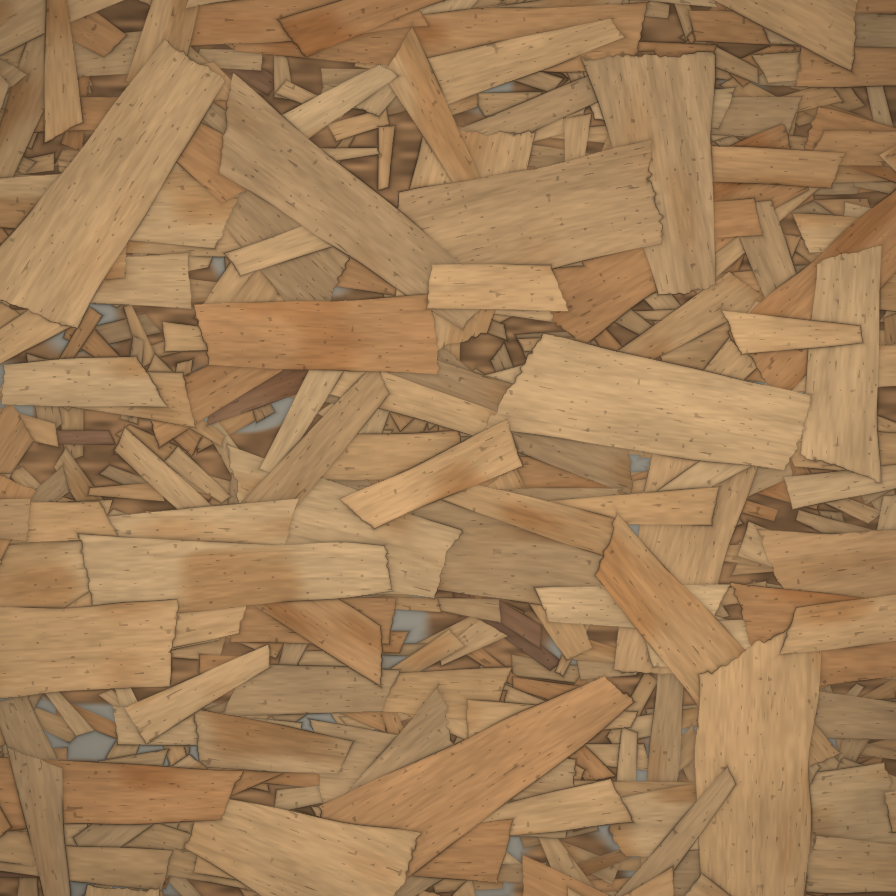
Give the GLSL for this texture, as a WebGL 1 fragment shader.

```glsl
precision highp float;
// Oriented strand board: overlapping pressed wood flakes with grain, stains and fine seams.
uniform vec2 u_resolution;

const vec3 HONEY = vec3(0.760, 0.590, 0.405);
const vec3 PALE  = vec3(0.790, 0.650, 0.475);
const vec3 RUST  = vec3(0.700, 0.505, 0.330);
const vec3 DRAB  = vec3(0.680, 0.550, 0.400);
const vec3 BARK  = vec3(0.480, 0.345, 0.265);
const vec3 BED   = vec3(0.600, 0.450, 0.310);
const vec3 GLUE  = vec3(0.660, 0.630, 0.570);
// Flake kinds: cell size, half length, half width, presence
const vec4 BROAD    = vec4(0.225, 0.180, 0.066, 0.75);
const vec4 STRIP    = vec4(0.130, 0.110, 0.028, 0.18);
const vec4 SPLINTER = vec4(0.060, 0.048, 0.013, 0.90);
const float SEAM_WIDTH = 0.0011;
const float SEAM_DARKNESS = 0.42;
const float SHADOW_REACH = 0.0035;
const float SHADOW_DARKNESS = 0.14;
const float DEPTH_DARKNESS = 0.022; // per layer
const float GRAIN_CONTRAST = 0.20;
const float STAIN_AMOUNT = 0.70;
const float VIGNETTE = 0.22;
const float JITTER = 0.35;      // flake centre offset, in cells
const float FLAKE_REACH = 1.15; // largest flake radius, in cells

float hash(vec2 p) {
  vec3 q = fract(p.xyx * 0.1031);
  q += dot(q, q.yzx + 33.33);
  return fract((q.x + q.y) * q.z);
}

vec4 hash4(vec2 p) {
  vec4 q = fract(p.xyxy * vec4(0.1031, 0.1030, 0.0973, 0.1099));
  q += dot(q, q.wzxy + 33.33);
  return fract((q.xxyz + q.yzzw) * q.zywx);
}

float noise(vec2 p) {
  vec2 i = floor(p), f = fract(p);
  f = f * f * (3.0 - 2.0 * f);
  return mix(mix(hash(i), hash(i + vec2(1.0, 0.0)), f.x),
             mix(hash(i + vec2(0.0, 1.0)), hash(i + 1.0), f.x), f.y);
}

// Strips and broad flakes alternate above two layers of splinters.
vec4 layerKind(float layer) {
  if (layer > 4.5) return SPLINTER;
  if (mod(layer, 2.0) > 0.5) return BROAD;
  return vec4(STRIP.xyz, STRIP.w * (layer + 1.0));
}

// Tapered strip with slanted, ragged ends; negative inside.
float flakeDistance(vec2 q, vec2 extent, vec4 r, vec2 rough) {
  float taper = 1.0 + 0.9 * (r.z - 0.5) * q.x / extent.x;
  float slant = 1.2 * ((q.x > 0.0 ? r.x : r.y) - 0.5);
  float side = abs(q.y) - extent.y * (taper + rough.x);
  float tip = abs(q.x) + q.y * slant - extent.x + rough.y * extent.y;
  return max(side, tip / sqrt(1.0 + slant * slant));
}

// Wood colour of one flake; q.x runs along the grain.
vec3 woodColor(vec2 q, vec2 id) {
  vec4 r = hash4(id * 1.7 + 90.0);
  vec3 tone = mix(HONEY, PALE, r.y);
  tone = mix(tone, RUST, smoothstep(0.74, 0.96, r.x) * 0.85);
  tone = mix(tone, DRAB, (1.0 - smoothstep(0.10, 0.28, r.x)) * 0.85);
  tone = mix(tone, BARK, step(0.988, r.z) * 0.7);
  q += r.zw * 20.0;
  q.y += 0.012 * noise(q * vec2(5.0, 9.0));
  float blotch = noise(q * vec2(14.0, 30.0));
  float streak = noise(q * vec2(9.0, 150.0));
  float fibre = noise(q * vec2(70.0, 400.0));
  float grain = 0.6 * blotch + 0.4 * streak + 0.5 * fibre - 0.75;
  float ring = 1.0 - smoothstep(0.0, 0.08, abs(noise(q * vec2(4.0, 60.0)) - 0.5));
  float pore = smoothstep(0.86, 0.98, noise(q * vec2(130.0, 280.0)));
  float stain = smoothstep(0.55, 0.92, noise(q * vec2(13.0, 28.0) + 7.0)) * r.w;
  tone = mix(tone, tone * vec3(0.82, 0.70, 0.58), stain * STAIN_AMOUNT);
  return tone * (1.0 + GRAIN_CONTRAST * grain - 0.04 * ring - 0.20 * pore);
}

void main() {
  vec2 p = gl_FragCoord.xy / u_resolution.y;
  float pixel = 1.0 / u_resolution.y;
  // Edge roughness and seam wear, shared by all flakes
  vec2 rough = vec2(0.20 * (noise(p * 13.0) - 0.5),
                    0.14 * (noise(p * 50.0) + 0.6 * noise(p * 190.0) - 0.8));
  float wear = SEAM_DARKNESS * mix(0.15, 1.0, smoothstep(0.2, 0.8, noise(p * 24.0)));
  // Search from the top layer down; keep two flakes so edges can blend
  vec4 front = vec4(0.0), back = vec4(0.0); // local position, flake id
  float frontCover = 0.0, backCover = 0.0;
  float seam = 0.0, shadow = 0.0, depth = 0.0;
  for (int n = 0; n < 7; n++) {
    if (frontCover > 0.99 || backCover > 0.0) break;
    depth = float(n);
    vec4 kind = layerKind(depth);
    vec2 home = floor(p / kind.x);
    for (int k = 0; k < 9; k++) {
      if (frontCover > 0.99 || backCover > 0.0) break;
      vec2 cell = home + vec2(mod(float(k), 3.0), floor((float(k) + 0.5) / 3.0)) - 1.0;
      vec2 id = cell + 17.3 * depth + 40.0;
      vec4 place = hash4(id);
      vec2 q = p - kind.x * (cell + 0.5 + JITTER * (2.0 * place.xy - 1.0));
      if (place.z < kind.w && length(q) < FLAKE_REACH * kind.x) {
        vec4 shape = hash4(id * 2.3 + 150.0);
        // Squared spread keeps most flakes near horizontal
        float spin = 2.0 * place.w - 1.0;
        float angle = 1.5708 * spin * abs(spin);
        float c = cos(angle), s = sin(angle);
        q = vec2(c * q.x + s * q.y, c * q.y - s * q.x);
        vec2 extent = kind.yz * mix(vec2(0.65, 0.5), vec2(1.0), vec2(shape.w, fract(shape.x * 7.0)));
        float d = flakeDistance(q, extent, shape, rough);
        float cover = 1.0 - smoothstep(-0.7 * pixel, 0.7 * pixel, d);
        seam = max(seam, wear * exp(-abs(d) / SEAM_WIDTH));
        shadow = max(shadow, SHADOW_DARKNESS * (1.0 - cover) * exp(-max(d, 0.0) / SHADOW_REACH));
        if (cover > 0.0) {
          if (frontCover > 0.0) { back = vec4(q, id); backCover = cover; }
          else { front = vec4(q, id); frontCover = cover; }
        }
      }
    }
  }
  // Fibrous bed with rare pale glue, then the visible flakes
  vec3 color = BED * (0.75 + 0.5 * noise(p * vec2(35.0, 150.0)));
  color = mix(color, GLUE, smoothstep(0.70, 0.78, noise(p * 11.0)));
  color = mix(color, woodColor(back.xy, back.zw), backCover);
  color = mix(color, woodColor(front.xy, front.zw), frontCover);
  color *= (1.0 - seam) * (1.0 - shadow) * (1.0 - DEPTH_DARKNESS * depth);
  // Softly darker borders
  vec2 centred = 2.0 * gl_FragCoord.xy / u_resolution - 1.0;
  color *= 1.0 - VIGNETTE * smoothstep(0.4, 2.0, dot(centred, centred));
  gl_FragColor = vec4(color, 1.0);
}
```
